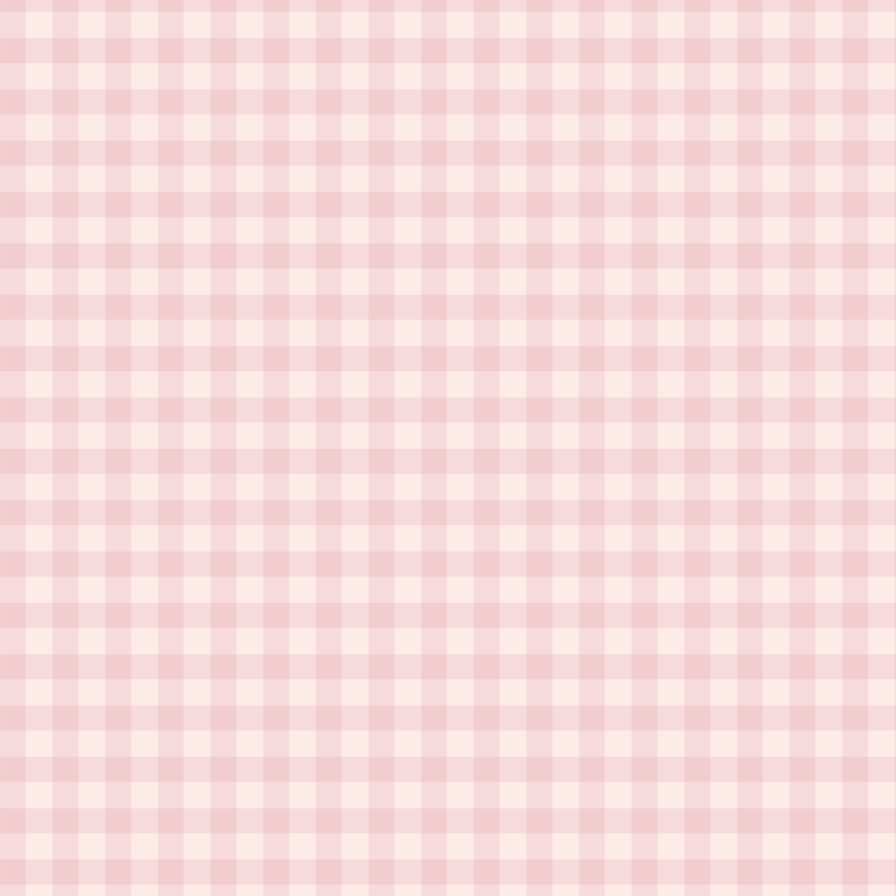
This pattern is drawn by a WebGL 2 fragment shader. Its source:

```glsl
#version 300 es
precision highp float;

uniform vec2 u_resolution;
out vec4 fragColor;

// Stripe layout: x = vertical stripes, y = horizontal stripes
const vec2 REPEATS = vec2(17.02, 17.45);       // periods across the canvas
const vec2 STRIPE_START = vec2(0.0, 0.222);    // first stripe edge, in periods
const vec2 STRIPE_WIDTH = vec2(0.49, 0.487);   // share of a period
const float EDGE_SOFTNESS = 0.0016;            // in canvas units

// Gingham colours by number of overlapping stripes
const vec3 GROUND = vec3(0.991, 0.921, 0.910);
const vec3 SINGLE_STRIPE = vec3(0.969, 0.857, 0.863);
const vec3 CROSSING = vec3(0.945, 0.802, 0.816);

// Coverage of both stripe directions, with softened edges
vec2 stripeCoverage(vec2 uv) {
    vec2 halfWidth = 0.5 * STRIPE_WIDTH;
    vec2 phase = uv * REPEATS - STRIPE_START - halfWidth;
    vec2 fromCentre = abs(fract(phase + 0.5) - 0.5);
    vec2 edgeDistance = (fromCentre - halfWidth) / REPEATS;
    vec2 softness = max(vec2(EDGE_SOFTNESS), 1.0 / u_resolution);
    return 1.0 - clamp(edgeDistance / softness + 0.5, 0.0, 1.0);
}

void main() {
    vec2 uv = gl_FragCoord.xy / u_resolution;
    vec2 stripes = stripeCoverage(uv);

    // Blend ground to stripe one way, then stripe to crossing the other way
    vec3 betweenColumns = mix(GROUND, SINGLE_STRIPE, stripes.y);
    vec3 onColumn = mix(SINGLE_STRIPE, CROSSING, stripes.y);
    fragColor = vec4(mix(betweenColumns, onColumn, stripes.x), 1.0);
}
```
